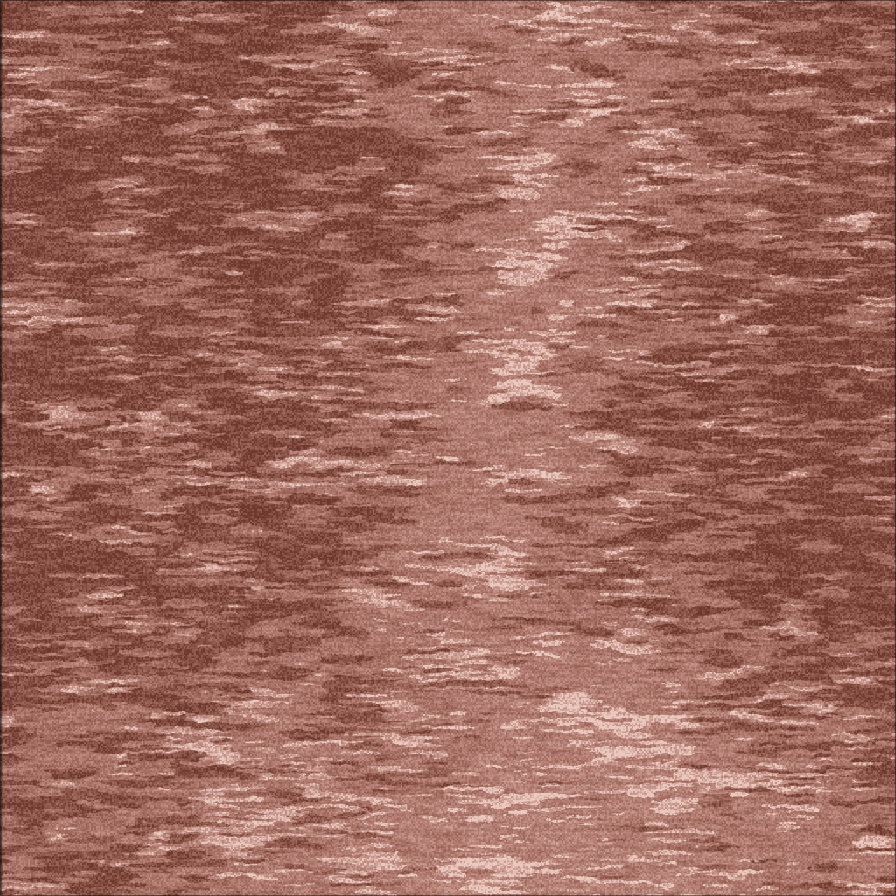
Reproduce this texture procedurally as a WebGL 2 fragment shader.

```glsl
#version 300 es
precision highp float;

uniform vec2 u_resolution;
out vec4 fragColor;

const vec3 YARN[6] = vec3[6](
    vec3(0.43, 0.22, 0.18), vec3(0.54, 0.33, 0.28), vec3(0.63, 0.42, 0.37),
    vec3(0.71, 0.50, 0.46), vec3(0.79, 0.60, 0.56), vec3(0.92, 0.79, 0.75));

// Integer hash of a cell, from 0 to 1
float hash(ivec2 cell, int seed) {
    uvec2 q = uvec2(cell + ivec2(seed * 131, seed * 71)) * uvec2(1597334673u, 3812015801u);
    uint n = (q.x ^ q.y) * 1597334673u;
    n = (n ^ (n >> 15)) * 2246822519u;
    n ^= n >> 13;
    return float(n >> 8) / 16777216.0;
}

// Noise along a single row, shifted so that rows do not align
float thread(float x, int row, int seed) {
    x += 9.0 * hash(ivec2(777, row), seed);
    int i = int(floor(x));
    float f = smoothstep(0.1, 0.9, fract(x));
    return mix(hash(ivec2(i, row), seed), hash(ivec2(i + 1, row), seed), f);
}

// Centred noise of rows; scale sets the cells per canvas, blur the row overlap
float weave(vec2 uv, vec2 scale, float blur, int seed) {
    vec2 p = uv * scale;
    int row = int(floor(p.y));
    float f = smoothstep(0.5 - 0.5 * blur, 0.5 + 0.5 * blur, fract(p.y));
    return mix(thread(p.x, row, seed), thread(p.x, row + 1, seed), f) - 0.5;
}

// Broad light band that widens towards the bottom
float broadLight(vec2 uv) {
    float low = 1.0 - smoothstep(0.02, 0.38, uv.y);
    float dx = (uv.x - 0.58 - 0.03 * low) / mix(0.17, 0.30, low);
    float band = exp(-dx * dx);
    float cloud = weave(uv, vec2(5.0, 9.0), 1.0, 1);
    return 0.46 * band + 0.22 * low + 0.26 * cloud - 0.20;
}

// Yarn colour along the ramp, from 0 to 5
vec3 yarnColor(float tone) {
    float t = clamp(tone, 0.0, 4.999);
    int i = int(t);
    return mix(YARN[i], YARN[i + 1], fract(t));
}

// Dark selvedge around the rug
float selvedge(vec2 uv) {
    float left = smoothstep(0.0005, 0.004, uv.x);
    vec2 far = smoothstep(vec2(0.0), vec2(0.002), 1.0 - uv);
    return left * far.x * far.y * smoothstep(0.0, 0.002, uv.y);
}

void main() {
    vec2 uv = gl_FragCoord.xy / u_resolution;

    // Ragged thread ends and slightly uneven rows
    vec2 p = uv;
    p.x += 0.016 * weave(uv, vec2(190.0, 256.0), 0.6, 2);
    p.y += 0.003 * weave(uv, vec2(110.0, 130.0), 1.0, 9);

    // Dark patches against the middle tone
    float broad = broadLight(uv);
    float patches = weave(p, vec2(22.0, 95.0), 0.7, 3);
    float streaks = weave(p, vec2(34.0, 230.0), 0.6, 4);
    float field = broad + 0.80 * patches + 0.70 * streaks;
    float body = smoothstep(-0.16, 0.08, field);

    // Clusters of short pale dashes
    float clusters = weave(uv, vec2(14.0, 32.0), 1.0, 5);
    float dashes = weave(p, vec2(36.0, 250.0), 0.6, 6);
    float pale = smoothstep(0.24, 0.36, 0.8 * clusters + dashes + 0.22 * field);

    // Fine pile, row tone and relief
    float pile = hash(ivec2(floor(uv * 512.0)), 7) - 0.5;
    float rowTone = weave(p, vec2(48.0, 256.0), 0.6, 8);
    float relief = 0.16 * cos(6.28318 * uv.y * 170.0);

    float tone = 0.88 + 1.55 * body + 1.75 * pale + 1.0 * broad;
    tone += 1.75 * pile + 1.15 * rowTone + relief * body;

    vec3 color = yarnColor(tone);
    color *= mix(0.4, 1.0, selvedge(uv));
    fragColor = vec4(color, 1.0);
}
```
